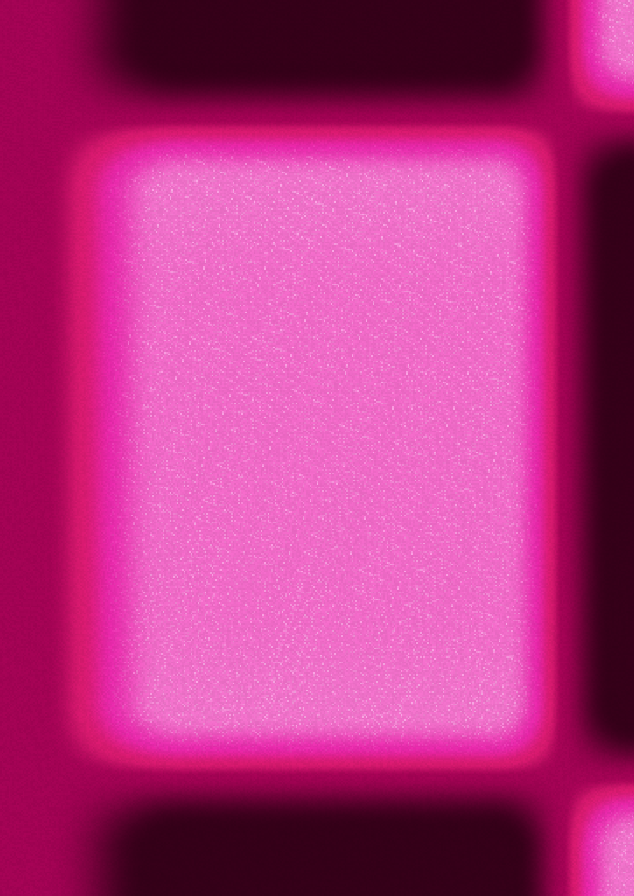
This background is drawn by a Shadertoy shader. Its source:

```glsl
// Blurred neon pink panel framed by crimson and dark plum bars, with fine grain.

float hash(vec2 p) {
    return fract(sin(dot(p, vec2(127.1, 311.7))) * 43758.5453);
}

// Colour ramp: plum at -1, crimson at 0, pink at +1
vec3 glowRamp(float v) {
    vec3 plum = vec3(0.205, 0.0, 0.095);
    vec3 crimson = vec3(0.64, 0.01, 0.33);
    vec3 rose = vec3(0.84, 0.10, 0.43);
    vec3 magenta = vec3(0.90, 0.15, 0.66);
    vec3 pink = vec3(0.935, 0.41, 0.775);

    vec3 col = mix(plum, crimson, smoothstep(-0.85, 0.05, v));
    col = mix(col, rose, smoothstep(0.02, 0.26, v));
    col = mix(col, magenta, smoothstep(0.24, 0.55, v));
    return mix(col, pink, smoothstep(0.48, 0.95, v));
}

void mainImage(out vec4 fragColor, in vec2 fragCoord) {
    vec2 uv = fragCoord / iResolution.xy;

    // Soft column profile: neutral at left, bright inside, inverted at right
    float columns = smoothstep(0.05, 0.29, uv.x)
                  * (1.0 - 2.0 * smoothstep(0.775, 1.0, uv.x));

    // Soft row profile: bright inside, inverted at top and bottom
    float inset = 0.372 - abs(uv.y - 0.5);
    float rows = 2.0 * smoothstep(-0.08, 0.09, inset) - 1.0;

    // The product flips the sign in the corners
    float glow = columns * rows;
    vec3 col = glowRamp(glow);

    // Lighter halo just inside the panel rim
    float rim = smoothstep(0.6, 0.95, glow) * (1.0 - smoothstep(0.08, 0.2, inset));
    col += vec3(0.0, 0.03, 0.01) * rim;

    // Film grain, with pale speckles on the bright areas
    vec2 cell = floor(fragCoord / iResolution.y * 512.0);
    float grain = hash(cell) - 0.5;
    float speckle = pow(hash(cell + 57.0), 9.0);
    col *= 1.0 + 0.07 * grain;
    col += vec3(0.03, 0.22, 0.10) * speckle * smoothstep(0.3, 0.9, glow);

    fragColor = vec4(clamp(col, 0.0, 1.0), 1.0);
}
```
